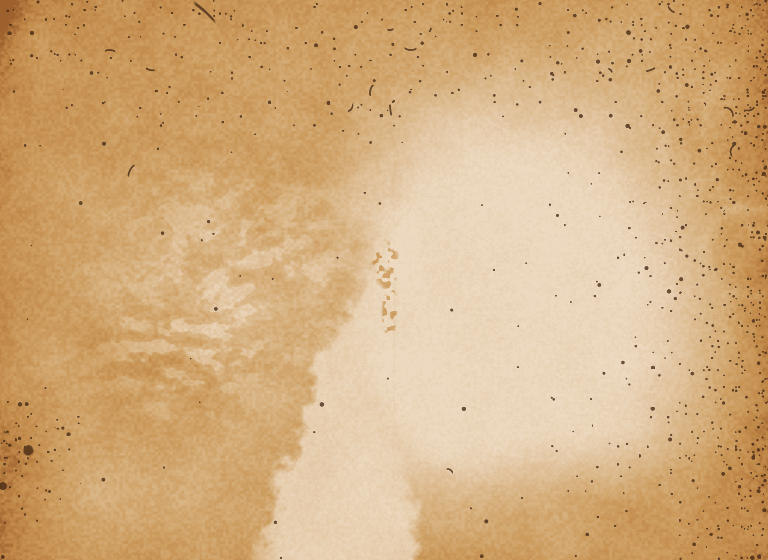
Write a Shadertoy shader that draws this texture.

```glsl
// Aged parchment: a scalar "tone" is built from soft stains, a pale worn patch,
// flakes and rings, then sent through a six-step brown-to-cream ramp.
// Specks, hairs and fine grain are laid on top.

float hash(vec2 p) {
    vec3 q = fract(vec3(p.xyx) * 0.1031);
    q += dot(q, q.yzx + 33.33);
    return fract((q.x + q.y) * q.z);
}

float noise(vec2 p) {
    vec2 i = floor(p), f = fract(p);
    f = f * f * (3.0 - 2.0 * f);
    return mix(mix(hash(i), hash(i + vec2(1, 0)), f.x),
               mix(hash(i + vec2(0, 1)), hash(i + vec2(1, 1)), f.x), f.y);
}

float fbm(vec2 p) {
    float sum = 0.0, amp = 0.5;
    for (int i = 0; i < 5; i++) {
        sum += amp * noise(p);
        p = mat2(1.6, 1.2, -1.2, 1.6) * p + 7.3;
        amp *= 0.5;
    }
    return sum / 0.97;
}

// Soft elliptical spot, 1 at its centre
float spot(vec2 p, vec2 centre, vec2 size) {
    vec2 d = (p - centre) / size;
    return exp(-dot(d, d));
}

float ring(vec2 p, vec2 centre, float radius, float width) {
    float d = (length(p - centre) - radius) / width;
    return exp(-d * d);
}

vec3 ramp(float tone) {
    vec3 steps[6] = vec3[6](vec3(0.62, 0.38, 0.18), vec3(0.75, 0.53, 0.28),
        vec3(0.80, 0.61, 0.37), vec3(0.84, 0.69, 0.49),
        vec3(0.88, 0.76, 0.61), vec3(0.925, 0.85, 0.75));
    vec3 c = steps[0];
    for (int i = 1; i < 6; i++) c = mix(c, steps[i], clamp(tone - float(i - 1), 0.0, 1.0));
    return c;
}

// One round fleck per grid cell, kept with the given probability
float flecks(vec2 p, float scale, float density) {
    vec2 id = floor(p * scale), f = fract(p * scale) - 0.5;
    f -= 0.4 * (vec2(hash(id + 3.1), hash(id + 8.7)) - 0.5);
    float radius = 0.08 + 0.22 * hash(id + 5.5), soft = scale / iResolution.y;
    return step(hash(id), density) * (1.0 - smoothstep(radius, radius + soft, length(f)));
}

// One short bent fibre per grid cell
float hairs(vec2 p, float scale, float density) {
    vec2 id = floor(p * scale), f = fract(p * scale) - 0.5;
    float a = 6.283 * hash(id + 2.3), soft = 1.2 * scale / iResolution.y;
    f = mat2(cos(a), sin(a), -sin(a), cos(a)) * f;
    f.y += 1.8 * (hash(id + 9.1) - 0.5) * f.x * f.x * 2.0;
    float d = length(vec2(max(abs(f.x) - 0.05 - 0.25 * hash(id + 4.4), 0.0), f.y));
    return step(hash(id + 6.6), density) * (1.0 - smoothstep(0.015, 0.015 + soft, d));
}

// Cream patch: a soft ellipse and a lower lobe, with a ragged left side
float palePatch(vec2 p, float cloud, float ragged) {
    float body = 1.0 - smoothstep(0.62, 1.32, length((p - vec2(0.90, 0.43)) / vec2(0.37, 0.43)) + 0.25 * cloud);
    float lobe = 1.0 - smoothstep(0.75, 1.3, length((p - vec2(0.66, 0.14)) / vec2(0.21, 0.34)));
    float edge = mix(0.465, 0.635, smoothstep(0.0, 0.55, p.y)) + 0.09 * ragged;
    float blur = mix(0.012, 0.14, smoothstep(0.42, 0.72, p.y));
    float left = smoothstep(edge - blur, edge + blur, p.x);
    float stain = smoothstep(0.72, 0.75, p.x + 0.08 * ragged) * (1.0 - smoothstep(0.06, 0.24, p.y + 0.12 * cloud));
    return max(body, 0.88 * lobe) * left * (1.0 - 0.85 * stain);
}

void mainImage(out vec4 fragColor, in vec2 fragCoord) {
    float width = 1.37;
    vec2 p = fragCoord / iResolution.xy * vec2(width, 1.0);
    float cloud = fbm(p * 4.0) - 0.5, mottle = fbm(p * 14.0 + 20.0) - 0.5;
    float ragged = fbm(p * 11.0 + 40.0) - 0.5 + 0.5 * (fbm(p * 55.0) - 0.5);
    float right = width - p.x;

    // Broad light and dark areas
    float tone = 2.1 + 1.3 * cloud + 1.1 * mottle;
    tone -= 1.15 * exp(-p.x / 0.09) + 1.2 * exp(-right / 0.07) + 0.45 * exp(-(1.0 - p.y) / 0.08) + 0.35 * exp(-p.y / 0.04);
    tone += 0.95 * spot(p, vec2(0.44, 0.50), vec2(0.26, 0.25)) + 0.55 * spot(p, vec2(0.25, 0.14), vec2(0.22, 0.12));
    tone += 0.5 * spot(p, vec2(1.10, 0.82), vec2(0.16, 0.15));
    tone -= 0.8 * spot(p, vec2(0.47, 0.59), vec2(0.03)) + 0.6 * spot(p, vec2(0.19, 0.36), vec2(0.05));
    tone -= 1.0 * spot(p, vec2(0.03, 0.20), vec2(0.06)) + 1.8 * spot(p, vec2(0.0, 1.0), vec2(0.035, 0.06));
    float pale = palePatch(p, cloud, ragged);
    tone = mix(tone, 4.85 + 0.5 * cloud + 0.4 * mottle, pale);

    // Peeling flakes, drawn out sideways
    float flakeArea = max(spot(p, vec2(0.34, 0.38), vec2(0.17, 0.11)), 0.75 * spot(p, vec2(0.43, 0.52), vec2(0.24, 0.20)));
    float flake = fbm(p * vec2(24.0, 40.0) + 3.0 * cloud) + 0.2 * (noise(p * vec2(90.0, 130.0)) - 0.5);
    tone += 1.4 * flakeArea * smoothstep(0.50, 0.62, flake) * (1.0 - pale);
    tone -= 0.6 * flakeArea * (1.0 - smoothstep(0.30, 0.44, flake)) * (1.0 - pale);

    // Faint water rings, streak and round marks
    vec2 w = p + 0.03 * vec2(cloud, mottle);
    float marks = ring(w, vec2(1.34, 0.55), 0.085, 0.012) + 0.6 * ring(w, vec2(1.10, 0.78), 0.095, 0.012) * step(w.y, 0.76);
    marks += spot(w, vec2(1.235, 0.67), vec2(0.028)) + 0.8 * spot(w, vec2(1.19, 0.68), vec2(0.011, 0.12));
    marks += 0.6 * ring(w, vec2(1.45, 0.76), 0.19, 0.012) + 0.7 * spot(w, vec2(0.17, 0.12), vec2(0.045));
    marks += 0.6 * spot(w, vec2(1.07, 0.93), vec2(0.04)) + 0.6 * spot(w, vec2(0.025, 0.52), vec2(0.025));
    tone += 0.65 * marks * (1.0 - pale);

    // Brown residue and a thin crease in the patch
    float residue = spot(p, vec2(0.687, 0.53), vec2(0.026, 0.040)) + spot(p, vec2(0.695, 0.44), vec2(0.014, 0.042));
    tone -= 2.6 * smoothstep(0.25, 0.6, residue) * smoothstep(0.52, 0.62, noise(p * 150.0) * 0.6 + noise(p * 75.0) * 0.4);
    tone -= 0.25 * spot(p, vec2(0.703, 0.45), vec2(0.0015, 0.28));
    tone += 0.9 * (noise(p * 190.0) - 0.5) * mix(1.0, 0.35, pale) + 0.35 * (noise(p * 370.0) - 0.5);
    vec3 color = ramp(tone);

    // Dark grit and fibres toward the top and right
    float grit = 0.10 * exp(-right / 0.12) + 0.025 * smoothstep(0.65, 1.0, p.y) + 0.12 * spot(p, vec2(0.03, 0.18), vec2(0.07));
    float ink = flecks(p, 95.0, grit * (0.5 + 4.0 * max(cloud + mottle, 0.0)) + 0.001) + flecks(p + 5.0, 190.0, grit);
    float fibre = 0.35 * spot(p, vec2(0.72, 0.91), vec2(0.08, 0.14)) + 0.12 * spot(p, vec2(1.18, 0.80), vec2(0.2)) + 0.01;
    ink += hairs(p, 28.0, fibre * (1.0 - 0.95 * pale));
    float strand = abs(p.y - 0.98 + 0.9 * (p.x - 0.365) + 6.0 * (p.x - 0.365) * (p.x - 0.365));
    ink += (1.0 - smoothstep(0.001, 0.005, strand)) * (1.0 - smoothstep(0.014, 0.022, abs(p.x - 0.365)));
    ink += smoothstep(0.45, 0.65, spot(p, vec2(0.005, 0.132), vec2(0.009)) + 0.7 * spot(p, vec2(0.05, 0.195), vec2(0.012)) + mottle);
    color = mix(color, vec3(0.25, 0.14, 0.07), 0.75 * clamp(ink, 0.0, 1.0));
    fragColor = vec4(color, 1.0);
}
```
